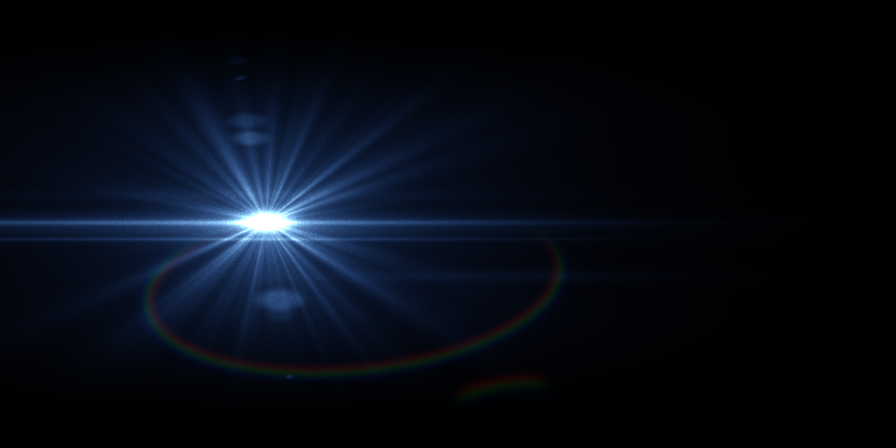
Give the GLSL for this background, as a WebGL 2 fragment shader.

```glsl
#version 300 es
precision highp float;

uniform vec2 u_resolution;
out vec4 fragColor;

const float TAU = 6.2831853;

float hash(float n) {
    return fract(sin(n * 127.1 + 3.7) * 43758.55);
}

// Smooth noise around the circle, split into a whole number of cells
float angularNoise(float angle, float cells) {
    float t = fract(angle / TAU) * cells;
    float cell = floor(t);
    return mix(hash(cell + cells), hash(mod(cell + 1.0, cells) + cells),
               smoothstep(0.0, 1.0, t - cell));
}

vec2 rotate(vec2 p, float a) {
    return vec2(cos(a) * p.x + sin(a) * p.y, cos(a) * p.y - sin(a) * p.x);
}

float softDisc(vec2 p, vec2 center, vec2 radii) {
    return 1.0 - smoothstep(0.35, 1.1, length((p - center) / radii));
}

float gauss(float x, float width) {
    return exp(-x * x / (width * width));
}

// Broad rays at chosen directions, plus fine spokes
float rays(vec2 d) {
    float r = length(d);
    float angle = atan(d.y, d.x);
    float degreesList[11] = float[11](18.0, 27.0, 39.0, 67.0, 121.0, 133.0,
                                      204.0, 220.0, 306.0, 329.0, 344.0);
    float sum = 0.0;
    for (int i = 0; i < 11; i++) {
        float delta = angle - radians(degreesList[i]);
        delta -= TAU * floor(delta / TAU + 0.5);
        sum += gauss(delta, 0.035 + 0.03 * hash(float(i))) * (0.6 + 0.4 * hash(float(i) + 20.0));
    }
    float spokes = 0.6 * angularNoise(angle, 46.0) + 0.4 * angularNoise(angle, 113.0);
    return (0.42 * sum + 0.6 * spokes * spokes) * exp(-r / 0.17) * smoothstep(0.0, 0.08, r);
}

// Horizontal streaks through and below the light
float streaks(vec2 p, float dx) {
    float reach = dx < 0.0 ? exp(dx / 1.1) : exp(-dx / 0.55);
    float ends = 1.0 - smoothstep(0.9, 1.95, p.x);
    float y = p.y - 0.503;
    float s = (0.36 * gauss(y, 0.006) + 0.17 * gauss(y, 0.025)) * reach;
    s += 0.2 * gauss(p.y - 0.466, 0.004) * reach;
    s += 0.07 * gauss(p.y - 0.485, 0.03) * reach;
    s += 0.05 * gauss(p.y - 0.565, 0.012) * reach;
    s += 0.075 * gauss(p.y - 0.383, 0.012) * gauss(p.x - 1.2, 0.42);
    return s * ends;
}

// Spectral band: red inside, then green, then blue
vec3 spectrum(float x) {
    return vec3(gauss(x + 0.5, 0.6), 0.85 * gauss(x - 0.15, 0.6), 0.6 * gauss(x - 0.8, 0.6));
}

void main() {
    vec2 p = gl_FragCoord.xy / u_resolution.y;
    p.x += 1.0 - 0.5 * u_resolution.x / u_resolution.y;
    vec2 d = p - vec2(0.594, 0.505);
    float r = length(d);

    // Wide halo, fading toward the top, bottom and right
    float frame = smoothstep(0.04, 0.32, p.y) * (1.0 - smoothstep(0.7, 0.97, p.y));
    float halo = 0.25 * exp(-length(d * vec2(0.75, 1.0)) / 0.27);
    float light = (halo + rays(d)) * frame * (1.0 - smoothstep(0.5, 1.35, d.x));

    // Bright core and streaks
    light += 0.55 * exp(-r / 0.085);
    light += 0.9 * exp(-dot(d / vec2(0.052, 0.023), d / vec2(0.052, 0.023)));
    light += streaks(p, d.x);

    // Stacked ghosts above and below the light
    light += 0.2 * softDisc(p, vec2(0.558, 0.692), vec2(0.05, 0.021));
    light += 0.13 * softDisc(p, vec2(0.552, 0.730), vec2(0.055, 0.022));
    light += 0.23 * softDisc(p, vec2(0.625, 0.331), vec2(0.066, 0.03));
    light += 0.08 * softDisc(p, vec2(0.627, 0.300), vec2(0.04, 0.022));
    light += 0.12 * softDisc(rotate(p - vec2(0.537, 0.826), 0.2), vec2(0.0), vec2(0.016, 0.006));
    light += 0.05 * softDisc(p, vec2(0.531, 0.865), vec2(0.03, 0.012));
    light += 0.14 * softDisc(p, vec2(0.646, 0.159), vec2(0.012, 0.006));

    // Fine grain within the lit area
    vec2 grainCell = floor(p * 256.0);
    light *= 0.96 + 0.08 * hash(dot(grainCell, vec2(1.0, 0.617)));

    vec3 color = light * (vec3(0.14, 0.42, 1.0) + light * vec3(0.45, 0.4, 0.0));
    color += vec3(0.003, 0.004, 0.009) * frame;

    // Tilted rainbow ring, open at the top
    vec2 q = rotate(p - vec2(0.79, 0.364), 0.1) / vec2(0.462, 0.192);
    float band = (length(q) - 1.0) / length(q / vec2(0.462, 0.192)) * length(q) / 0.017;
    float open = 1.0 - smoothstep(0.36, 0.52, p.y);
    color += vec3(0.1, 0.1, 0.085) * spectrum(band) * open;

    // Small rainbow smear near the bottom
    vec2 s = rotate(p - vec2(1.12, 0.132), 0.17);
    float bend = (0.008 - s.y - 1.2 * s.x * s.x) / 0.021;
    color += vec3(0.085, 0.08, 0.05) * spectrum(bend) * (1.0 - smoothstep(0.06, 0.13, abs(s.x)));

    fragColor = vec4(clamp(color, 0.0, 1.0), 1.0);
}
```
